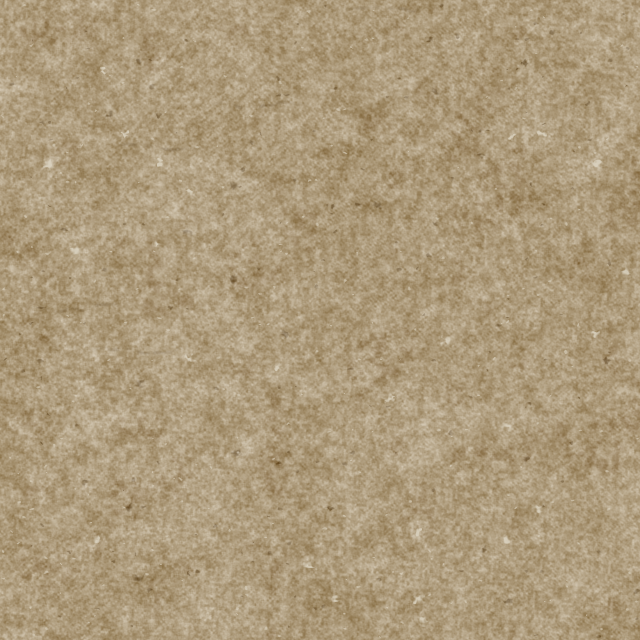
Reproduce this texture procedurally as a Shadertoy shader.

```glsl
float hash(vec2 p) {
    return fract(sin(dot(p, vec2(127.1, 311.7))) * 43758.5453);
}

float noise(vec2 p) {
    vec2 cell = floor(p), f = fract(p);
    f = f * f * (3.0 - 2.0 * f);
    return mix(mix(hash(cell), hash(cell + vec2(1, 0)), f.x),
               mix(hash(cell + vec2(0, 1)), hash(cell + vec2(1, 1)), f.x), f.y);
}

// Sum of rotated octaves, stronger toward the fine end, of roughly unit deviation
float mottling(vec2 p) {
    float sum = 0.0, frequency = 6.0;
    mat2 turn = mat2(0.8, 0.6, -0.6, 0.8);
    for (int i = 0; i < 6; i++) {
        float weight = 0.12 + 0.53 * pow(float(i) / 5.0, 1.5);
        sum += weight * (noise(p * frequency + float(i) * 17.3) - 0.5);
        p = turn * p;
        frequency *= 2.13;
    }
    sum += 0.36 * (noise(p * 430.0 + 5.7) - 0.5);
    return sum / 0.215;
}

// Scattered ragged grains: one candidate per cell, kept with the given share
float specks(vec2 p, float cells, float share, float radius, float salt) {
    vec2 ragged = vec2(noise(p * 190.0 + salt), noise(p * 190.0 + salt + 40.0)) - 0.5;
    vec2 q = (p + ragged * radius * 1.5) * cells;
    vec2 id = floor(q) + salt;
    vec2 center = 0.3 + 0.4 * vec2(hash(id + 3.1), hash(id + 7.7));
    float size = radius * cells * mix(0.5, 1.1, hash(id + 11.9));
    float d = length((fract(q) - center) * vec2(0.85, 1.15));
    return step(hash(id), share) * (1.0 - smoothstep(size * 0.3, size * 1.25, d));
}

// Short, broken, nearly level hairlines
float cracks(vec2 p) {
    float sum = 0.0;
    for (int i = 0; i < 5; i++) {
        float k = float(i);
        vec2 d = p - vec2(hash(vec2(k, 2.3)), hash(vec2(k, 8.9)));
        d.y += 0.08 * (hash(vec2(k, 5.1)) - 0.5) * d.x + 0.012 * (noise(vec2(p.x * 45.0, k)) - 0.5);
        float span = 1.0 - smoothstep(0.02, 0.09, abs(d.x));
        sum += span * (1.0 - smoothstep(0.0005, 0.0045, abs(d.y)));
    }
    return min(sum, 1.0) * smoothstep(0.3, 0.75, noise(p * vec2(110.0, 150.0)));
}

void mainImage(out vec4 fragColor, in vec2 fragCoord) {
    vec2 p = fragCoord / iResolution.y;

    // Sandy ground
    float tone = mottling(p);
    vec3 color = vec3(0.685, 0.613, 0.49) + tone * vec3(0.037, 0.044, 0.055);

    // Brown stains broken up by fine grain
    float stain = smoothstep(0.6, 0.9, noise(p * 21.0 + 31.0)) * smoothstep(0.4, 0.8, noise(p * 110.0 + 9.0));
    color -= stain * vec3(0.055, 0.068, 0.078);

    // Dark pits and hairlines, keeping the grain beneath
    vec3 pitShade = vec3(0.18, 0.19, 0.19);
    color -= pitShade * 0.8 * specks(p, 26.0, 0.04, 0.0065, 61.0);
    color -= pitShade * 0.7 * specks(p, 70.0, 0.025, 0.0035, 23.0);
    color -= pitShade * 0.45 * cracks(p);

    // Pale chips and tiny flecks
    vec3 chipColor = vec3(0.86, 0.83, 0.76);
    color = mix(color, chipColor, 0.85 * specks(p, 22.0, 0.06, 0.0072, 5.0));
    color = mix(color, chipColor, 0.6 * specks(p, 90.0, 0.04, 0.0026, 87.0));

    fragColor = vec4(color, 1.0);
}
```
